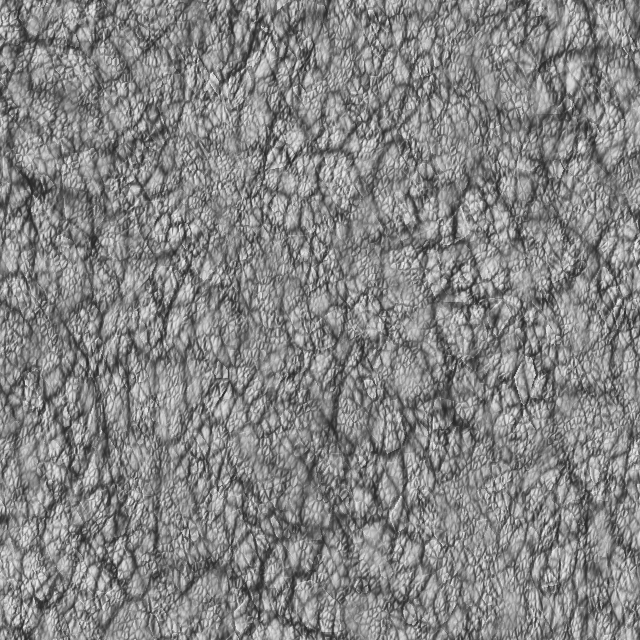
This texture is drawn by a Shadertoy shader. Its source:

```glsl
// Grey wrinkled hide: upright cellular creases in five sizes, crossed by
// long tapered folds. Layered sines bend the cells; the height field is
// shaded by its depth and by its slope towards a light at the upper left.

#define BASE_TONE 0.585
#define DEPTH_SHADE 1.15
#define SLOPE_SHADE 0.75
#define SLOPE_STEP 0.0026
#define LIGHT_DIR vec2(-0.88, 0.47)
#define LAYERS 5
#define FIRST_FREQ 8.0
#define FREQ_RATIO 1.94
#define CELL_STRETCH vec2(1.38, 0.74)
#define FOLDS 34
#define FOLD_DEPTH 0.27

vec2 hash2(vec2 p) {
    vec3 q = fract(p.xyx * vec3(0.1031, 0.1030, 0.0973));
    q += dot(q, q.yzx + 33.33);
    return fract((q.xx + q.yz) * q.zy);
}

mat2 rotation(float angle) {
    float c = cos(angle), s = sin(angle);
    return mat2(c, -s, s, c);
}

// Layered sines, each octave turned and fed by the one before
vec2 bend(vec2 p) {
    vec2 offset = vec2(0.0);
    float freq = 9.0, amp = 0.010;
    for (int i = 0; i < 4; i++) {
        p = rotation(1.1) * p + 0.37;
        offset += amp * sin(freq * (p.yx + offset) + vec2(0.0, 1.9));
        freq *= 2.1;
        amp *= 0.44;
    }
    return offset;
}

// Distance to the border between the two nearest cells
float cellBorder(vec2 p) {
    vec2 cell = floor(p), local = fract(p);
    vec2 nearest = vec2(4.0), second = vec2(4.0);
    for (int y = -1; y <= 1; y++)
    for (int x = -1; x <= 1; x++) {
        vec2 side = vec2(x, y);
        vec2 r = side + 0.04 + 0.92 * hash2(cell + side + 71.0) - local;
        if (dot(r, r) < dot(nearest, nearest)) {
            second = nearest;
            nearest = r;
        } else if (dot(r, r) < dot(second, second)) {
            second = r;
        }
    }
    vec2 across = second - nearest;
    return dot(0.5 * (nearest + second), across) / max(length(across), 0.001);
}

// Sum of crease layers, from broad folds to fine grain
float creases(vec2 p) {
    float depth = 0.0, freq = FIRST_FREQ;
    for (int i = 0; i < LAYERS; i++) {
        float k = float(i);
        vec2 q = rotation(0.34 * sin(k * 2.4 + 0.6)) * p;
        float width = 0.055 + 0.036 * k;
        float softness = 0.015 + 0.026 * k;
        float border = cellBorder(q * CELL_STRETCH * freq + 17.3 * k);
        float crease = exp((softness - sqrt(border * border + softness * softness)) / width);
        // Creases fade in and out along their length
        float fade = 0.75 + 0.4 * sin(q.x * freq * 0.8 + 2.0 * sin(q.y * freq * 0.5 + k));
        // The middle sizes cut deepest
        float cut = 0.17 + 0.09 * exp(-0.7 * (k - 2.0) * (k - 2.0));
        depth += cut * fade * (crease - 0.26 - 0.07 * k);
        freq *= FREQ_RATIO;
    }
    return depth;
}

// Long curved folds scattered over the canvas, tapered at both ends
float folds(vec2 p) {
    float depth = 0.0;
    for (int i = 0; i < FOLDS; i++) {
        float k = float(i);
        vec2 place = hash2(vec2(k, 3.7)), shape = hash2(vec2(k, 41.3));
        vec2 q = fract(p - place + 0.5) - 0.5;
        // Most folds stand upright, a few lie across
        float lean = shape.x * 2.0 - 1.0;
        q = rotation(lean * (0.35 + 0.85 * lean * lean)) * q;
        q.x += 0.006 * sin(q.y * 19.0 + k) + (shape.y - 0.5) * q.y * q.y * 1.6;
        float reach = mix(0.08, 0.25, shape.y);
        float taper = 1.0 - smoothstep(0.15 * reach, reach, abs(q.y));
        float width = mix(0.0022, 0.0050, fract(shape.x * 7.0));
        float line = exp((0.001 - sqrt(q.x * q.x + 0.000001)) / width);
        depth += mix(0.4, 1.0, fract(shape.y * 9.0)) * taper * line;
    }
    return FOLD_DEPTH * min(depth, 1.3);
}

float height(vec2 p) {
    vec2 offset = bend(p);
    return -creases(p + offset) - folds(p + 0.5 * offset);
}

void mainImage(out vec4 fragColor, in vec2 fragCoord) {
    vec2 p = fragCoord / iResolution.y;

    // Relief shading
    float h = height(p);
    float slope = h - height(p + LIGHT_DIR * SLOPE_STEP);
    float tone = BASE_TONE + DEPTH_SHADE * h + SLOPE_SHADE * slope;

    // Broad uneven tone
    tone += 0.03 * sin(p.x * 8.0 + 2.0 * sin(p.y * 6.0)) * sin(p.y * 9.0 + 1.0);

    // Soft limit on both ends of the grey range
    tone = 0.56 + 0.42 * tanh((tone - 0.56) / 0.42);
    fragColor = vec4(vec3(tone), 1.0);
}
```
